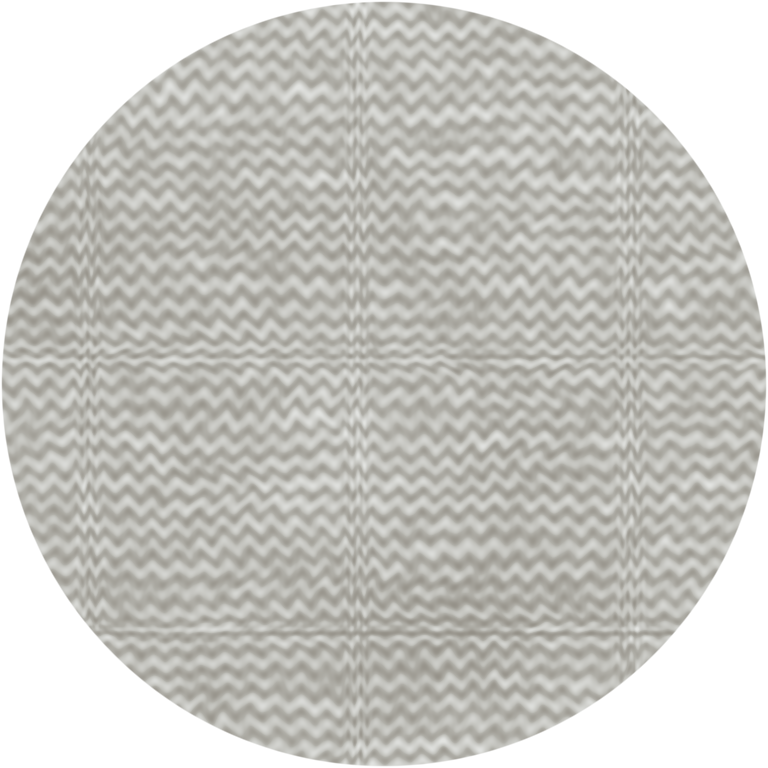
A WebGL 1 fragment shader for this texture:

```glsl
precision highp float;

uniform vec2 u_resolution;

const float TAU = 6.2831853;
const vec2 STITCHES = vec2(31.0, 36.0);
const float DISC_RADIUS = 0.4975;
const vec3 SHADOW = vec3(0.575, 0.56, 0.525);
const vec3 WOOL = vec3(0.72, 0.718, 0.693);
const vec3 HIGHLIGHT = vec3(0.885, 0.89, 0.88);

float hash(vec2 p) {
  return fract(sin(dot(p, vec2(127.1, 311.7))) * 4375.85);
}

// Smooth value noise from -1 to 1
float noise(vec2 p) {
  vec2 cell = floor(p);
  vec2 f = fract(p);
  f = f * f * (3.0 - 2.0 * f);
  float low = mix(hash(cell), hash(cell + vec2(1.0, 0.0)), f.x);
  float high = mix(hash(cell + vec2(0.0, 1.0)), hash(cell + 1.0), f.x);
  return 2.0 * mix(low, high, f.y) - 1.0;
}

// Soft bump around a seam position
float seam(float x, float at, float width) {
  float d = (x - at) / width;
  return exp(-d * d);
}

// Extra stitch squeezed in around a seam position
float squeeze(float x, float at, float width) {
  return smoothstep(at - width, at + width, x);
}

// Broad soft patch of shade
float patchShade(vec2 p, vec2 center, vec2 size) {
  vec2 d = (p - center) / size;
  return exp(-dot(d, d));
}

// Brightness of the knit, 0 in the gaps to 1 on the yarn crests
float knit(vec2 p, float columnSeam, float rowSeam) {
  vec2 s = p * STITCHES;
  s.x += squeeze(p.x, 0.115, 0.025) + squeeze(p.x, 0.465, 0.025)
       + squeeze(p.x, 0.82, 0.025);
  s.y += 0.7 * (squeeze(p.y, 0.535, 0.025) + squeeze(p.y, 0.178, 0.025));

  // Hand-made drift of the rows and columns
  s.x += 0.22 * noise(vec2(p.x * 7.0, s.y * 0.8)) + 0.3 * noise(p * 4.0 + 9.0);
  s.y += 0.22 * noise(p * vec2(9.0, 12.0)) + 0.08 * noise(s * vec2(0.9, 0.7));

  // Wavy yarn, strongest on the crests and in the pockets of each loop
  float bend = cos(TAU * s.x);
  float sway = 0.2 + 0.06 * noise(s * 0.45 + 31.0);
  sway *= 1.0 - 0.45 * rowSeam;
  float across = s.y - sway * bend;
  float yarn = cos(TAU * across);
  float tone = 0.48 + yarn * mix(0.15, 0.28, bend * bend);

  // Uneven light on single loops and whole rows
  float row = floor(across + 0.5);
  float crest = 0.5 + 0.5 * yarn;
  tone += crest * (0.17 * noise(vec2(s.x * 1.4, row * 3.7))
                 + 0.09 * noise(vec2(p.x * 5.0, row * 5.3)));
  tone += 0.09 * noise(s * vec2(2.2, 2.6) + 17.0);

  // Fine streaks along the seams
  tone += 0.13 * columnSeam * cos(TAU * p.x * 118.0) * (0.6 + 0.4 * noise(s * 1.3));
  tone += 0.07 * rowSeam * cos(TAU * p.y * 100.0);
  return tone;
}

vec3 woolColor(float tone) {
  vec3 dark = mix(SHADOW, WOOL, smoothstep(-0.1, 0.6, tone));
  return mix(dark, HIGHLIGHT, clamp((tone - 0.4) / 0.6, 0.0, 1.0));
}

void main() {
  vec2 p = gl_FragCoord.xy / u_resolution;
  float pixel = 1.0 / min(u_resolution.x, u_resolution.y);

  float columnSeam = seam(p.x, 0.115, 0.014) * 0.7 + seam(p.x, 0.465, 0.014)
                   + seam(p.x, 0.82, 0.018);
  float rowSeam = 0.7 * seam(p.y, 0.535, 0.012) + seam(p.y, 0.178, 0.012);
  float tone = knit(p, columnSeam, rowSeam);

  // Broad shading of the cloth
  tone += 0.06 * noise(p * 4.5 + 3.0);
  tone -= 0.13 * patchShade(p, vec2(0.55, 0.17), vec2(0.16, 0.1));
  tone -= 0.1 * patchShade(p, vec2(0.04, 0.62), vec2(0.1, 0.12));

  // Round cut on white
  float disc = smoothstep(-pixel, pixel, DISC_RADIUS - length(p - 0.5));
  gl_FragColor = vec4(mix(vec3(1.0), woolColor(tone), disc), 1.0);
}
```
